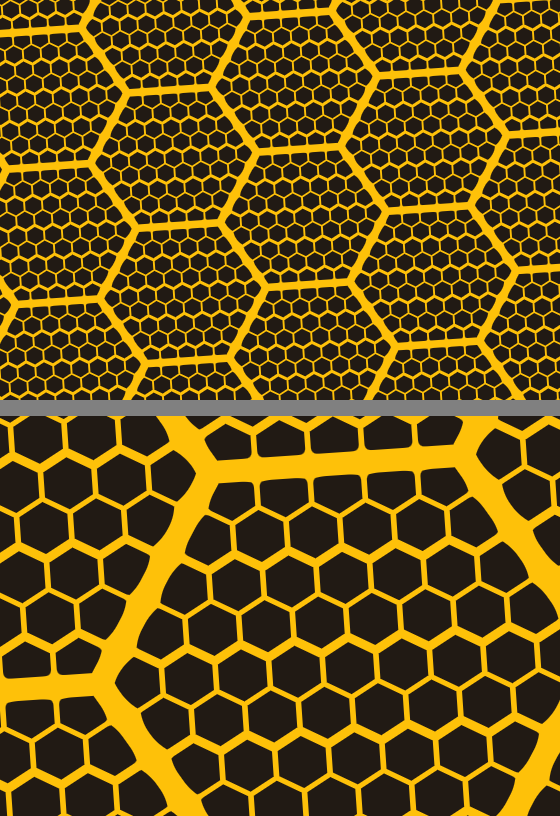
Top: the whole. Bottom: its middle third, enlarged.
Write a WebGL 2 fragment shader that draws this pattern.

```glsl
#version 300 es
precision highp float;
// Two nested honeycombs: large, slightly widened flat-topped cells with bold
// walls, each filled by the same fine mesh of pointy-topped cells.
// Both come from one hexagon lattice function and signed wall distances.

#define CELL_PITCH 0.3392             // large cell height, canvas height = 1
#define CELL_STRETCH 1.0667           // sideways widening of large cells
#define CELL_CENTER vec2(0.7582, 0.4575)
#define TILT 0.068                    // radians, counterclockwise
#define MESH_COLUMNS 7.0              // small columns per large column
#define MESH_ROWS 9.0                 // small rows per large cell
#define FRAME_HALF 0.0280             // half width, in large pitches
#define UPRIGHT_HALF 0.053            // half widths, in small pitches
#define THIN_HALF 0.049
#define THICK_HALF 0.086
#define FILLET 0.006                  // rounding where mesh meets frame

uniform vec2 u_resolution;
out vec4 fragColor;

const float ROW = 0.8660254;          // row spacing of a unit hexagon lattice
const vec3 YELLOW = vec3(0.995, 0.757, 0.035);
const vec3 DARK = vec3(0.130, 0.100, 0.080);

// Offset from the nearest center of a pointy-topped lattice of unit pitch
vec2 hexOffset(vec2 p) {
  vec2 period = vec2(1.0, 2.0 * ROW);
  vec2 a = p - period * floor(p / period + 0.5);
  vec2 b = p - period * (floor(p / period) + 0.5);
  return dot(a, a) < dot(b, b) ? a : b;
}

// Distances from a point in a cell to its upright and its slanted walls
vec2 wallDistances(vec2 offset) {
  vec2 q = abs(offset);
  return 0.5 - vec2(q.x, 0.5 * q.x + ROW * q.y);
}

float smoothMax(float a, float b, float k) {
  float h = max(k - abs(a - b), 0.0) / k;
  return max(a, b) + 0.25 * h * h * k;
}

void main() {
  vec2 p = gl_FragCoord.xy / u_resolution.y - CELL_CENTER;
  float c = cos(TILT), s = sin(TILT);
  p = vec2(c * p.x + s * p.y, c * p.y - s * p.x);

  // Large frame; swapped axes turn the lattice flat-topped
  vec2 big = hexOffset((p / (CELL_PITCH * vec2(CELL_STRETCH, 1.0))).yx);
  vec2 bigWalls = wallDistances(big);
  float frame = (FRAME_HALF - min(bigWalls.x, bigWalls.y)) * CELL_PITCH;

  // Fine mesh, restarted at the center of each large cell
  vec2 mesh = big.yx * vec2(MESH_COLUMNS / ROW, MESH_ROWS * ROW);
  vec2 cell = hexOffset(mesh);
  vec2 walls = wallDistances(cell);

  // Zigzags between rows alternate thick and thin
  float row = floor((mesh.y - cell.y) / ROW + 0.5);
  float zigzag = row + step(0.0, cell.y);
  float slantHalf = mix(THIN_HALF, THICK_HALF, mod(zigzag, 2.0));
  float meshPitch = CELL_PITCH * CELL_STRETCH * ROW / MESH_COLUMNS;
  float fine = max(UPRIGHT_HALF - walls.x, slantHalf - walls.y) * meshPitch;

  // Combine with edges smoothed over about one pixel
  float ink = smoothMax(frame, fine, FILLET);
  float coverage = clamp(ink * u_resolution.y + 0.5, 0.0, 1.0);
  fragColor = vec4(mix(DARK, YELLOW, coverage), 1.0);
}
```
